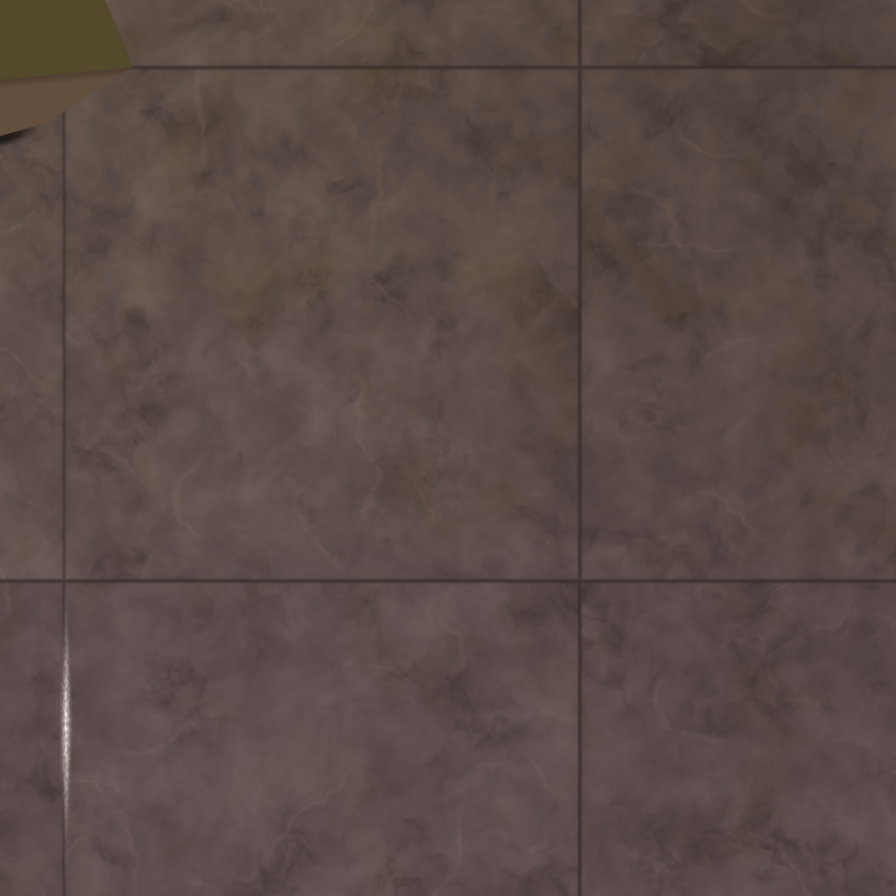
Write a WebGL 2 fragment shader that draws this texture.

```glsl
#version 300 es
precision highp float;
// Dim brown marbled floor tiles with thin dark grout, a glint and a wall corner.
#define TILE_PITCH vec2(0.5755, 0.573)
#define GROUT_ORIGIN vec2(0.0716, 0.3516)
#define GROUT_HALF_WIDTH 0.0016
#define GROUT_STRENGTH 0.72
#define CLOUD_SCALE 7.0
#define CLOUD_STRENGTH 0.20
#define MOTTLE_SCALE 22.0
#define MOTTLE_STRENGTH 0.18
#define BLOTCH_SCALE 9.0
#define BLOTCH_STRENGTH 0.19
#define VEIN_STRENGTH 0.07
#define GLINT_CENTER vec2(0.0735, 0.19)

uniform vec2 u_resolution;
out vec4 fragColor;

const vec3 STONE = vec3(0.350, 0.291, 0.274);
const vec3 GROUT = vec3(0.205, 0.170, 0.160);
const vec3 WALL = vec3(0.325, 0.285, 0.170);
const vec3 TRIM = vec3(0.390, 0.310, 0.245);

vec2 hash22(vec2 p) {
    vec3 q = fract(p.xyx * vec3(0.1031, 0.1030, 0.0973));
    q += dot(q, q.yzx + 33.33);
    return fract((q.xx + q.yz) * q.zy);
}

vec2 gradient(vec2 cell) {
    float angle = 6.2832 * hash22(cell).x;
    return vec2(cos(angle), sin(angle));
}

float gradientNoise(vec2 p) {
    vec2 i = floor(p), f = fract(p);
    vec2 u = f * f * f * (f * (f * 6.0 - 15.0) + 10.0);
    vec2 e = vec2(1.0, 0.0);
    float low = mix(dot(gradient(i), f), dot(gradient(i + e.xy), f - e.xy), u.x);
    float high = mix(dot(gradient(i + e.yx), f - e.yx), dot(gradient(i + e.xx), f - e.xx), u.x);
    return mix(low, high, u.y);
}

float fbm(vec2 p) {
    float sum = 0.0, amplitude = 0.6;
    for (int k = 0; k < 4; k++) {
        sum += amplitude * gradientNoise(p);
        p = mat2(1.6, 1.2, -1.2, 1.6) * p + 7.3;
        amplitude *= 0.6;
    }
    return sum;
}

// Signed distance to the line a-b, positive on its left side.
float leftOf(vec2 p, vec2 a, vec2 b) {
    vec2 d = normalize(b - a);
    return d.x * (p.y - a.y) - d.y * (p.x - a.x);
}

// Stone of one tile; the offset gives each tile its own pattern.
vec3 marble(vec2 p, vec2 tile) {
    vec2 seed = hash22(tile + 17.0);
    vec2 q = p + 31.0 * seed;
    vec2 warp = vec2(fbm(q * 12.0), fbm(q * 12.0 + 19.0));
    float cloud = fbm(q * CLOUD_SCALE);
    float mottle = fbm(q * MOTTLE_SCALE + 0.6 * warp);

    // Clusters of crumbly dark flecks, with crackle inside them.
    float cluster = smoothstep(-0.12, 0.38, fbm(q * BLOTCH_SCALE + 0.3 * warp + 5.0));
    float fleck = smoothstep(-0.15, 0.35, fbm(q * 30.0 + 0.8 * warp + 11.0));
    float crackle = 1.0 - smoothstep(0.0, 0.16, abs(fbm(q * 16.0 + 0.5 * warp + 27.0)));

    // Sparse, pale and nearly straight hairline veins.
    float vein = 0.0;
    for (int k = 0; k < 2; k++) {
        vec2 v = q * (3.5 + 1.5 * float(k)) + 0.12 * warp + 43.0 * float(k + 1);
        float hair = 1.0 - smoothstep(0.004, 0.022, abs(gradientNoise(v)));
        vein += hair * smoothstep(-0.05, 0.3, gradientNoise(v * 1.7 + 3.0));
    }

    float tone = 1.035 + CLOUD_STRENGTH * cloud + MOTTLE_STRENGTH * mottle + 0.05 * (seed.x - 0.5);
    tone -= BLOTCH_STRENGTH * cluster * (0.15 + 0.55 * fleck + 0.4 * crackle);
    tone += VEIN_STRENGTH * vein;

    // Faint ochre stains over stone that turns from olive brown to mauve.
    float stain = smoothstep(0.0, 0.4, fbm(q * 8.0 + 61.0)) * (0.4 + 0.6 * p.y);
    vec3 tint = mix(vec3(1.0, 0.99, 1.05), vec3(0.98, 0.99, 0.96), smoothstep(0.15, 0.95, p.y));
    tint *= mix(vec3(1.0), vec3(0.99, 0.98, 0.89), stain);
    return STONE * tone * tint;
}

void main() {
    vec2 p = gl_FragCoord.xy / u_resolution.y;
    float pixel = 1.0 / u_resolution.y;

    // Tile grid and stone, lit from the left.
    vec2 grid = (p - GROUT_ORIGIN) / TILE_PITCH;
    vec3 color = marble(p, floor(grid));
    color *= 1.05 - 0.13 * smoothstep(0.1, 1.0, p.x) * (0.3 + 0.7 * p.y);

    // Soft grout core; the leftmost joint is fainter.
    vec2 toLine = abs(fract(grid + 0.5) - 0.5) * TILE_PITCH;
    vec2 core = 1.0 - smoothstep(vec2(-0.0016), vec2(0.0022), toLine - GROUT_HALF_WIDTH);
    core.x *= mix(0.65, 1.0, smoothstep(0.1, 0.3, p.x));
    color *= 1.0 - 0.07 * exp(-min(toLine.x, toLine.y) / 0.004);
    color = mix(color, GROUT, GROUT_STRENGTH * max(core.x, core.y));

    // Narrow light reflection along the left joint.
    vec2 glint = (p - GLINT_CENTER) / vec2(0.0045, 0.085);
    float sparkle = 0.85 + 0.5 * gradientNoise(p * vec2(350.0, 180.0));
    float taper = exp(-glint.y * glint.y);
    color += vec3(0.6) * sparkle * taper * exp(-glint.x * glint.x / (0.12 + 0.75 * taper));

    // Wall and pale trim in the upper left corner, over a small shadow.
    vec2 foot = vec2(0.0, 0.848), bend = vec2(0.052, 0.863);
    vec2 corner = vec2(0.148, 0.925), top = vec2(0.117, 1.0);
    float trim = min(leftOf(p, foot, bend), min(leftOf(p, bend, corner), leftOf(p, corner, top)));
    float wall = min(trim, leftOf(p, vec2(0.0, 0.911), corner));
    color *= 1.0 - 0.6 * smoothstep(-0.014, -0.004, trim) * smoothstep(0.05, 0.01, p.x);
    vec3 trimColor = TRIM * (1.0 - 0.2 * smoothstep(-0.012, 0.0, wall));
    color = mix(color, trimColor, smoothstep(-pixel, pixel, trim));
    color = mix(color, WALL, smoothstep(-pixel, pixel, wall));
    fragColor = vec4(color, 1.0);
}
```
